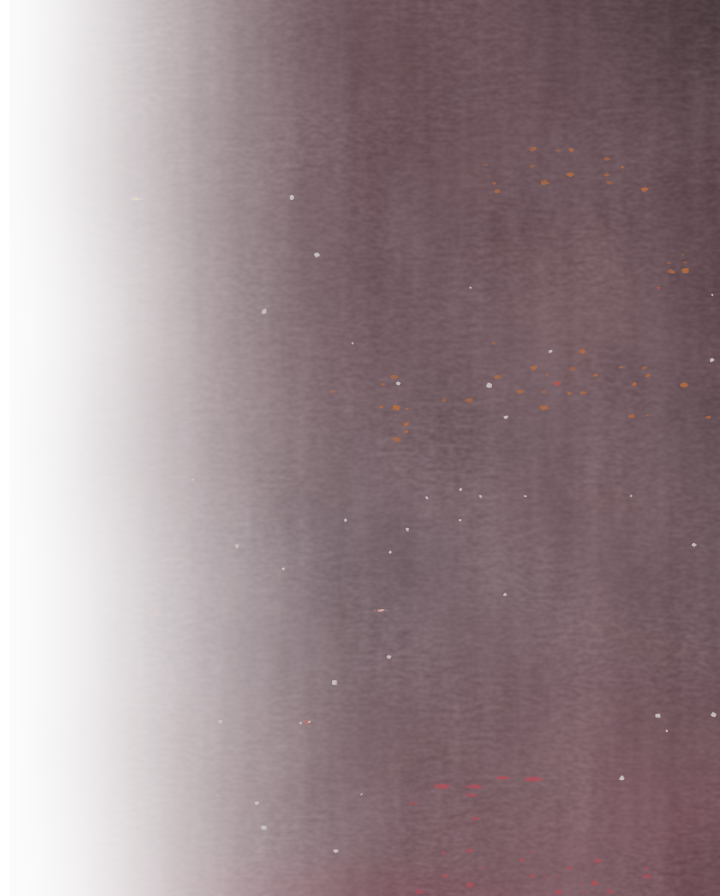
Give the GLSL for this texture, as a Shadertoy shader.

```glsl
// A weathered plum plaster wall that dissolves into white haze on the left.
// Gradient noise gives stains, vertical streaks and a fine horizontal grain;
// jittered cells, thinned out around a few worn patches, give the paint flakes.

const vec3 PAPER = vec3(0.985);
const vec3 PLUM_DARK = vec3(0.430, 0.336, 0.358);
const vec3 PLUM = vec3(0.482, 0.385, 0.405);
const vec3 GREY_MAUVE = vec3(0.480, 0.412, 0.435);
const vec3 ROSE = vec3(0.510, 0.355, 0.390);
const vec3 OCHRE = vec3(0.700, 0.420, 0.260);
const vec3 CORAL = vec3(0.700, 0.310, 0.350);
const vec3 CREAM = vec3(0.920, 0.890, 0.800);
const vec3 CHALK = vec3(0.800, 0.770, 0.770);

const float MARGIN = 0.013;       // pure white strip, share of the width
const float HAZE_END = 0.55;      // where the haze is gone, share of the width
const float STAIN_AMOUNT = 0.045;
const float STREAK_AMOUNT = 0.022;
const float GRAIN_AMOUNT = 0.042;
const vec2 FLAKE_CELL = vec2(0.014, 0.009);
const vec2 STREAK_CELL = vec2(0.034, 0.009);
const vec2 SPECK_CELL = vec2(0.010, 0.009);

float hash(vec2 p) {
    vec3 q = fract(p.xyx * vec3(0.1031, 0.1030, 0.0973));
    q += dot(q, q.yzx + 33.33);
    return fract((q.x + q.y) * q.z);
}

vec2 gradient(vec2 cell) {
    float angle = 6.28319 * hash(cell);
    return vec2(cos(angle), sin(angle));
}

float gradientNoise(vec2 p) {
    vec2 i = floor(p), f = fract(p);
    vec2 s = f * f * f * (f * (f * 6.0 - 15.0) + 10.0);
    vec2 e = vec2(0.0, 1.0);
    float low = mix(dot(gradient(i), f), dot(gradient(i + e.yx), f - e.yx), s.x);
    float high = mix(dot(gradient(i + e), f - e), dot(gradient(i + 1.0), f - 1.0), s.x);
    return mix(low, high, s.y);
}

float fbm(vec2 p) {
    float sum = 0.0, amplitude = 1.0;
    for (int i = 0; i < 4; i++) {
        sum += amplitude * gradientNoise(p);
        p = p * 2.03 + 17.3;
        amplitude *= 0.55;
    }
    return sum;
}

// Coverage of ragged flakes, densest at the centre of a soft elliptic patch.
float flakes(vec2 p, vec2 cell, vec2 centre, vec2 radius, float density) {
    vec2 id = floor(p / cell);
    vec2 away = ((id + 0.5) * cell - centre) / radius;
    float present = step(hash(id + 41.0), density * exp(-dot(away, away)));
    vec2 jitter = 0.35 + 0.3 * vec2(hash(id + 7.0), hash(id + 23.0));
    float size = mix(0.08, 0.31, hash(id + 59.0));
    float ragged = 0.16 * gradientNoise(p * vec2(260.0, 330.0));
    float dist = length(fract(p / cell) - jitter) + ragged - size;
    float blur = 0.8 / (iResolution.y * cell.y);
    return present * smoothstep(blur, -blur, dist);
}

vec3 wallColor(vec2 p, float u) {
    float stain = fbm(p * vec2(3.0, 4.0) + 5.0);
    vec3 color = mix(PLUM, PLUM_DARK, smoothstep(0.35, 0.85, p.y + 0.35 * stain));
    vec2 away = (p - vec2(0.40, 0.35)) / vec2(0.26, 0.24);
    color = mix(color, GREY_MAUVE, clamp(0.75 * exp(-dot(away, away)) + 0.4 * stain, 0.0, 1.0));

    // Rosy undercoat at the bottom and shade at the right edge and top corner.
    float rose = smoothstep(0.38, 0.0, p.y) * smoothstep(0.35, 0.95, u);
    rose = max(rose, smoothstep(0.07, 0.0, p.y));
    color = mix(color, ROSE, clamp(rose * (0.7 + 0.8 * stain), 0.0, 1.0));
    color *= 1.0 - 0.09 * smoothstep(0.80, 1.0, u);
    color *= 1.0 - 0.20 * smoothstep(0.65, 1.0, u) * smoothstep(0.82, 1.0, p.y);

    float streak = gradientNoise(p * vec2(28.0, 2.5)) + gradientNoise(p * vec2(70.0, 6.0));
    float grain = gradientNoise(p * vec2(55.0, 170.0) + 3.0 * stain)
                + gradientNoise(p * vec2(150.0, 230.0));
    float wear = 0.8 + 0.5 * gradientNoise(p * 9.0);
    return color + STAIN_AMOUNT * fbm(p * 7.0) * 0.6 + STREAK_AMOUNT * streak
                 + GRAIN_AMOUNT * wear * grain;
}

void mainImage(out vec4 fragColor, in vec2 fragCoord) {
    vec2 p = fragCoord / iResolution.y;
    float u = fragCoord.x / iResolution.x;
    vec3 color = wallColor(p, u);

    // Worn patches of ochre and coral paint.
    float ochre = flakes(p, FLAKE_CELL, vec2(0.66, 0.81), vec2(0.085, 0.022), 0.24);
    ochre = max(ochre, flakes(p, FLAKE_CELL, vec2(0.45, 0.54), vec2(0.065, 0.025), 0.28));
    ochre = max(ochre, flakes(p, FLAKE_CELL, vec2(0.66, 0.57), vec2(0.100, 0.035), 0.22));
    ochre = max(ochre, flakes(p, FLAKE_CELL, vec2(0.75, 0.71), vec2(0.030, 0.012), 0.45));
    float coral = flakes(p, STREAK_CELL, vec2(0.52, 0.12), vec2(0.050, 0.022), 0.40);
    coral = max(coral, flakes(p, FLAKE_CELL, vec2(0.64, 0.02), vec2(0.120, 0.028), 0.28));
    float fading = 0.75 + 0.6 * gradientNoise(p * 45.0);
    color = mix(color, OCHRE, ochre * clamp(fading, 0.2, 0.95));
    color = mix(color, CORAL, coral * clamp(fading, 0.2, 0.80));

    // Haze from the left, reaching a little further at the bottom.
    float edge = u + 0.03 * (p.y - 0.5) + 0.035 * gradientNoise(p * vec2(1.5, 3.5) + 2.0);
    color = mix(PAPER, color, smoothstep(0.0, HAZE_END, edge));

    // Pale scrapes and chalk specks stay visible through the haze.
    float scrape = flakes(p, STREAK_CELL, vec2(0.14, 0.78), vec2(0.040, 0.025), 0.5);
    float speck = flakes(p, SPECK_CELL, vec2(0.45, 0.25), vec2(0.50, 0.45), 0.009);
    color = mix(color, CREAM, 0.6 * scrape);
    color = mix(color, max(color, CHALK), 0.9 * speck);

    float softness = 1.0 / iResolution.x;
    color = mix(vec3(1.0), color, smoothstep(MARGIN - softness, MARGIN + softness, u));
    fragColor = vec4(clamp(color, 0.0, 1.0), 1.0);
}
```
